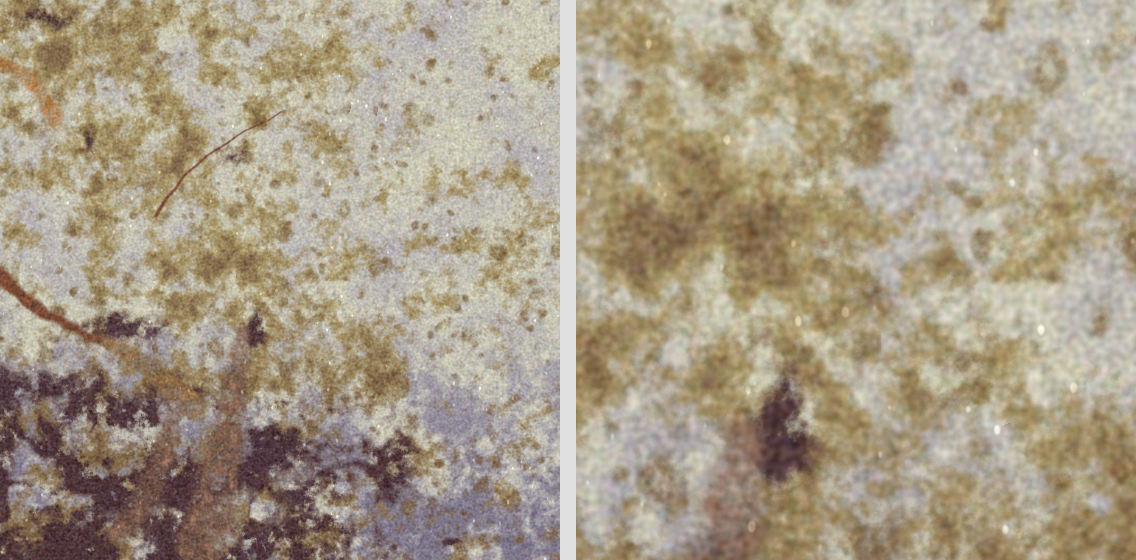
Left, the full canvas; right, a detail of the centre.
A Shadertoy shader for this texture:

```glsl
// Dirty, thawing snow: pale grainy ground with ochre stains, crumbs, dark
// wet hollows toward the lower left, and a few plant strands lying on top.
// Layers of gradient noise, scattered soft spots and tapered Bezier curves.

const vec3 SNOW_WARM = vec3(0.80, 0.79, 0.71);
const vec3 SNOW_COOL = vec3(0.71, 0.69, 0.71);
const vec3 SHADE = vec3(0.48, 0.45, 0.53);
const vec3 OCHRE = vec3(0.64, 0.56, 0.36);
const vec3 BROWN = vec3(0.47, 0.36, 0.24);
const vec3 DARK  = vec3(0.28, 0.18, 0.21);
const vec3 RUST  = vec3(0.44, 0.24, 0.16);
const vec3 STRAW = vec3(0.62, 0.42, 0.22);
const vec3 STEM  = vec3(0.47, 0.35, 0.29);
const float GRAIN = 0.145;

vec2 hash2(vec2 p) {
    vec3 q = fract(p.xyx * vec3(0.1031, 0.1030, 0.0973));
    q += dot(q, q.yzx + 33.33);
    return fract((q.xx + q.yz) * q.zy);
}

float corner(vec2 cell, vec2 f, vec2 o) {
    return dot(hash2(cell + o) * 2.0 - 1.0, f - o);
}

float gradientNoise(vec2 p) {
    p += 50.0;
    vec2 i = floor(p), f = fract(p);
    vec2 u = f * f * f * (f * (f * 6.0 - 15.0) + 10.0);
    return mix(mix(corner(i, f, vec2(0, 0)), corner(i, f, vec2(1, 0)), u.x),
               mix(corner(i, f, vec2(0, 1)), corner(i, f, vec2(1, 1)), u.x), u.y);
}

float fbm(vec2 p) {
    float sum = 0.0, amp = 1.0;
    for (int i = 0; i < 5; i++) {
        sum += amp * gradientNoise(p);
        p = mat2(1.6, 1.2, -1.2, 1.6) * p + 7.3;
        amp *= 0.6;
    }
    return sum;
}

// Soft elliptical patch
float pool(vec2 p, float x, float y, float rx, float ry) {
    vec2 d = (p - vec2(x, y)) / vec2(rx, ry);
    return exp(-dot(d, d));
}

// Scattered crumbs; share is the chance that a cell is filled
float spots(vec2 p, float scale, float share) {
    p = p * scale + 20.0;
    vec2 cell = floor(p);
    float cover = 0.0;
    for (int y = -1; y <= 1; y++)
    for (int x = -1; x <= 1; x++) {
        vec2 id = cell + vec2(x, y), r = hash2(id + 91.0);
        float d = length(p - id - hash2(id)) - mix(0.12, 0.45, r.y * r.y);
        cover = max(cover, step(r.x, share) * smoothstep(0.16, -0.16, d) * (0.5 + 0.5 * r.y));
    }
    return cover;
}

// Tapered quadratic Bezier curve
float strand(vec2 p, vec2 a, vec2 b, vec2 c, float w0, float w1, float soft) {
    float d = 1.0;
    vec2 last = a;
    for (int i = 1; i <= 16; i++) {
        float t = float(i) / 16.0;
        vec2 next = mix(mix(a, b, t), mix(b, c, t), t);
        vec2 e = next - last, v = p - last;
        float h = clamp(dot(v, e) / dot(e, e), 0.0, 1.0);
        d = min(d, length(v - e * h) - mix(w0, w1, t));
        last = next;
    }
    return smoothstep(soft, -soft, d);
}

void mainImage(out vec4 fragColor, in vec2 fragCoord) {
    vec2 p = fragCoord / iResolution.y;
    vec2 wobble = vec2(gradientNoise(p * 24.0), gradientNoise(p * 24.0 + 40.0));
    vec2 q = p + 0.018 * wobble;
    float rough = fbm(p * 14.0 + 3.0);
    float fine = fbm(p * 42.0);
    float relief = fbm(p * 8.0 + 11.0);

    // Snow: warm above, lavender below, with shaded relief
    float low = smoothstep(0.62, 0.12, p.y + 0.10 * p.x);
    float wet = smoothstep(0.48, 0.08, p.y) * smoothstep(0.95, 0.2, p.x);
    float grey = 0.35 + 0.5 * low + 0.9 * relief + 0.5 * fine;
    vec3 col = mix(SNOW_WARM, SNOW_COOL, clamp(grey, 0.0, 1.0));
    col = mix(col, SHADE, 0.95 * low * smoothstep(-0.4, 0.35, relief + 0.6 * fine));

    // Ochre stains with brown cores
    float stain = pool(p, 0.27, 0.71, 0.17, 0.11) + pool(p, 0.42, 0.49, 0.15, 0.12)
        + pool(p, 0.16, 0.94, 0.22, 0.10) + pool(p, 0.55, 0.85, 0.08, 0.10)
        + pool(p, 0.65, 0.38, 0.11, 0.07) + pool(p, 0.91, 0.57, 0.05, 0.11)
        + 0.6 * pool(p, 0.78, 0.56, 0.12, 0.05) + 0.7 * wet
        + 0.35 * smoothstep(1.2, 0.5, p.x + 0.3 * p.y);
    float soil = 0.5 * stain + 1.0 * rough + 0.5 * fine;
    float soak = smoothstep(0.15, 0.75, soil);
    vec3 earth = mix(OCHRE, BROWN, clamp(0.55 * low + smoothstep(0.6, 1.3, soil), 0.0, 1.0));
    col = mix(col, earth, 0.88 * soak);

    // Crumbs
    float crumbs = max(spots(q, 24.0, 0.2 + 0.25 * stain), spots(q + 0.37, 50.0, 0.16 + 0.25 * stain));
    crumbs *= clamp(0.7 + 1.2 * fine, 0.0, 1.0);
    col = mix(col, mix(OCHRE * 0.85, BROWN, clamp(0.4 + 0.6 * low + fine, 0.0, 1.0)), 0.75 * crumbs);

    // Dark hollows: broken veins between pale lumps, plus separate pits
    float vein = 1.0 - 3.2 * abs(gradientNoise(q * 7.0 + 5.0) + 0.12 * fine);
    float crack = 1.0 - 6.0 * abs(gradientNoise(q * 15.0 + 8.0) + 0.1 * fine);
    float hollow = wet * smoothstep(-0.1, 1.1, vein + 0.6 * rough)
        + (0.15 * low + 0.35 * wet) * smoothstep(0.0, 1.0, crack);
    hollow += pool(q, 0.48, 0.20, 0.04, 0.04) + 0.8 * pool(q, 0.22, 0.415, 0.08, 0.025)
        + 0.9 * pool(q, 0.455, 0.41, 0.018, 0.04) + 0.6 * pool(q, 0.08, 0.97, 0.08, 0.025)
        + 0.5 * pool(q, 0.16, 0.75, 0.02, 0.04) + 0.5 * pool(q, 0.42, 0.72, 0.035, 0.025)
        + 0.7 * pool(q, 0.03, 0.31, 0.10, 0.03) + 0.9 * pool(q, 0.81, 0.03, 0.018, 0.01)
        + 0.45 * pool(q, 0.70, 0.17, 0.05, 0.06);
    hollow = clamp(hollow * (0.95 + 1.1 * fine), 0.0, 1.0);
    col = mix(col, mix(BROWN, DARK, smoothstep(0.1, 0.7, hollow)), 0.9 * smoothstep(0.05, 0.8, hollow));

    // Plant strands, worn through in places
    vec2 s = p + 0.012 * wobble;
    float tone = 1.0 + 0.45 * fine, worn = clamp(0.75 + 0.6 * rough + 0.5 * fine, 0.0, 0.95);
    col = mix(col, STEM * tone, worn * strand(s, vec2(0.43, 0.40), vec2(0.41, 0.2), vec2(0.36, 0.03), 0.012, 0.045, 0.009));
    col = mix(col, STEM * tone, worn * strand(s, vec2(0.31, 0.27), vec2(0.29, 0.12), vec2(0.21, 0.05), 0.018, 0.02, 0.014));
    col = mix(col, BROWN * 1.1 * tone, worn * strand(s, vec2(0.17, 0.40), vec2(0.26, 0.36), vec2(0.35, 0.27), 0.006, 0.024, 0.008));
    col = mix(col, RUST * tone, 0.9 * strand(s, vec2(0.0, 0.51), vec2(0.07, 0.43), vec2(0.18, 0.395), 0.015, 0.004, 0.005));
    col = mix(col, STRAW * tone, worn * strand(s, vec2(-0.01, 0.89), vec2(0.07, 0.87), vec2(0.10, 0.78), 0.008, 0.014, 0.007));
    col = mix(col, DARK * tone, worn * strand(s, vec2(0.57, 0.15), vec2(0.66, 0.21), vec2(0.70, 0.11), 0.002, 0.013, 0.009));
    col = mix(col, RUST, 0.85 * strand(p + 0.005 * wobble, vec2(0.28, 0.615), vec2(0.32, 0.71), vec2(0.503, 0.80), 0.003, 0.001, 0.002));

    // Sensor-like grain and tiny glints
    float grain = gradientNoise(p * 200.0) + 0.7 * gradientNoise(p * 95.0 + 9.0);
    vec3 tint = vec3(gradientNoise(p * 120.0 + 3.0), 0.0, gradientNoise(p * 120.0 + 31.0));
    col += GRAIN * (grain + 0.4 * tint) + 0.2 * spots(p * vec2(1.5, 1.0), 130.0, 0.012);
    fragColor = vec4(clamp(col, 0.0, 1.0), 1.0);
}
```
